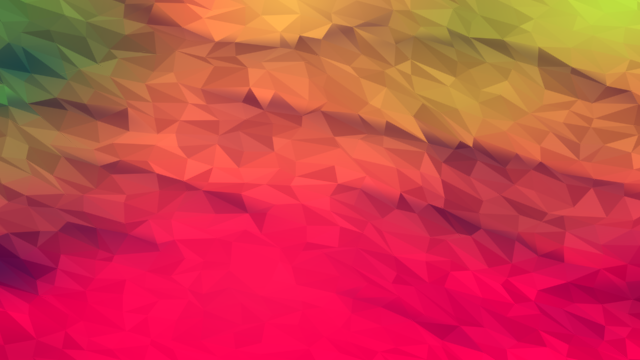
Write a WebGL 1 fragment shader that draws this background.

```glsl
precision highp float;
// A low-poly mountain landscape in crimson, coral, ochre and lime.
// A jittered triangle mesh follows the slopes; each facet takes its tone from
// a soft colour field, shadowed folds below crest curves, and hashed relief.
uniform vec2 u_resolution;

vec2 hash2(vec2 p) {
  vec3 q = fract(p.xyx * vec3(0.1031, 0.103, 0.0973));
  q += dot(q, q.yzx + 33.33);
  return fract((q.xx + q.yz) * q.zy);
}

float noise(vec2 p) {
  vec2 i = floor(p), f = fract(p);
  f = f * f * (3.0 - 2.0 * f);
  vec2 e = vec2(0.0, 1.0);
  return mix(mix(hash2(i).x, hash2(i + e.yx).x, f.x),
             mix(hash2(i + e).x, hash2(i + 1.0).x, f.x), f.y);
}

// Vertical offset that makes the mesh rows follow the slopes
float slope(float x) {
  return 0.27 * x + 0.05 * sin(x * 4.5 + 0.6);
}

vec2 toGrid(vec2 p) {
  return vec2(p.x * 12.0, (p.y + slope(p.x)) * 23.0);
}

vec2 vertex(vec2 id) {
  vec2 g = (id + (hash2(id) - 0.5) * 0.72) / vec2(12.0, 23.0);
  return vec2(g.x, g.y - slope(g.x));
}

float glow(vec2 p, vec2 centre, vec2 size) {
  vec2 d = (p - centre) / size;
  return exp(-dot(d, d));
}

// Shadow below a bowed crest from a to b: sharp on top, fading downwards
float fold(vec2 p, vec2 a, vec2 b, float bow, float depth) {
  float t = (p.x - a.x) / (b.x - a.x);
  float d = mix(a.y, b.y, t) + bow * 4.0 * t * (1.0 - t) - p.y;
  float ends = smoothstep(-0.03, 0.15, t) * smoothstep(1.05, 0.8, t);
  return ends * smoothstep(-0.012, 0.012, d) * exp(-max(d, 0.0) / depth);
}

vec3 colourField(vec2 p) {
  vec3 c = mix(vec3(1.0, 0.0, 0.325), vec3(1.0, 0.41, 0.31), smoothstep(0.17, 0.64, p.y));
  c = mix(c, vec3(0.84, 0.47, 0.28), smoothstep(0.65, 0.9, p.y));
  // left hillside
  c = mix(c, vec3(0.58, 0.43, 0.26), glow(p, vec2(0.04, 0.58), vec2(0.24, 0.19)));
  c = mix(c, vec3(0.46, 0.42, 0.24), glow(p, vec2(0.24, 0.89), vec2(0.2, 0.19)));
  c = mix(c, vec3(0.36, 0.58, 0.25), glow(p, vec2(0.0, 0.97), vec2(0.24, 0.22)));
  c = mix(c, vec3(0.15, 0.36, 0.28), glow(p, vec2(0.05, 0.82), vec2(0.13, 0.06)));
  c = mix(c, vec3(0.3, 0.55, 0.27), glow(p, vec2(0.0, 0.73), vec2(0.12, 0.05)));
  c = mix(c, vec3(0.66, 0.22, 0.28), glow(p, vec2(0.08, 0.4), vec2(0.26, 0.09)));
  c = mix(c, vec3(0.32, 0.05, 0.28), glow(p, vec2(-0.02, 0.25), vec2(0.19, 0.07)));
  c = mix(c, vec3(0.78, 0.0, 0.28), glow(p, vec2(0.05, 0.02), vec2(0.2, 0.08)));
  // right dome and valley
  c = mix(c, vec3(0.58, 0.54, 0.23), glow(p, vec2(1.3, 0.93), vec2(0.24, 0.19)));
  c = mix(c, vec3(0.76, 0.57, 0.25), glow(p, vec2(1.29, 0.73), vec2(0.33, 0.13)));
  c = mix(c, vec3(0.75, 0.9, 0.25), glow(p, vec2(1.73, 1.03), vec2(0.32, 0.23)));
  c = mix(c, vec3(0.8, 0.44, 0.26), glow(p, vec2(1.74, 0.65), vec2(0.27, 0.13)));
  c = mix(c, vec3(0.79, 0.25, 0.28), glow(p, vec2(1.45, 0.41), vec2(0.36, 0.11)));
  c = mix(c, vec3(0.68, 0.02, 0.27), glow(p, vec2(1.79, 0.17), vec2(0.14, 0.09)));
  // light at the top and the saturated centre
  c = mix(c, vec3(1.0, 0.4, 0.3), glow(p, vec2(0.57, 1.0), vec2(0.14, 0.12)));
  c = mix(c, vec3(1.0, 0.74, 0.32), glow(p, vec2(0.83, 1.02), vec2(0.24, 0.14)));
  return mix(c, vec3(1.0, 0.08, 0.33), glow(p, vec2(0.7, 0.25), vec2(0.38, 0.19)));
}

float shadowField(vec2 p) {
  float s = 0.65 * fold(p, vec2(1.0, 0.87), vec2(1.9, 0.62), 0.12, 0.035);
  s += 0.75 * fold(p, vec2(0.5, 0.77), vec2(1.95, 0.42), 0.02, 0.05);
  s += 0.7 * fold(p, vec2(0.3, 1.03), vec2(1.12, 0.98), -0.12, 0.04);
  s += 0.7 * fold(p, vec2(-0.15, 0.69), vec2(0.42, 0.65), 0.05, 0.035);
  s += 0.55 * fold(p, vec2(0.13, 0.58), vec2(0.78, 0.4), 0.02, 0.04);
  s += 0.6 * fold(p, vec2(-0.2, 0.26), vec2(0.52, 0.31), 0.08, 0.05);
  s += 0.6 * fold(p, vec2(0.91, 0.5), vec2(1.7, 0.22), 0.03, 0.07);
  s += 0.25 * fold(p, vec2(0.93, 0.21), vec2(1.35, 0.04), 0.01, 0.05);
  return s + 0.3 * fold(p, vec2(1.5, 0.2), vec2(1.95, 0.22), 0.0, 0.05);
}

vec3 facetColour(vec2 p, vec2 centre, vec2 seed) {
  vec3 c = colourField(mix(p, centre, 0.5));
  float calm = max(glow(p, vec2(0.72, 0.12), vec2(0.62, 0.28)),
                   glow(p, vec2(1.66, 0.93), vec2(0.22, 0.15)));
  calm = max(calm, 0.75 * glow(p, vec2(1.4, 0.67), vec2(0.2, 0.08)));
  calm = max(calm, 0.8 * glow(p, vec2(0.8, 1.0), vec2(0.22, 0.09)));
  float relief = 1.0 - 0.88 * calm;
  float streak = noise(toGrid(centre) * vec2(0.26, 0.52) + 7.0);
  float shade = shadowField(mix(p, centre, 0.6)) + 0.36 * relief * smoothstep(0.52, 0.95, streak);
  c *= mix(vec3(1.0), vec3(0.44, 0.32, 0.86), min(shade, 1.0));
  float tilt = hash2(seed + 17.0).x - 0.5;
  return c * (1.0 + 0.19 * relief * tilt) + vec3(0.02, 0.06, 0.01) * relief * tilt;
}

float edge(vec2 p, vec2 a, vec2 b) {
  vec2 e = normalize(b - a), d = p - a;
  return e.x * d.y - e.y * d.x;
}

// Adds one facet, weighted by its smoothed coverage
void addFacet(inout vec4 sum, vec2 p, vec2 a, vec2 b, vec2 c, vec2 seed) {
  float d = min(edge(p, a, b), min(edge(p, b, c), edge(p, c, a)));
  float cover = clamp(0.5 + d * u_resolution.y / 1.4, 0.0, 1.0);
  if (cover > 0.0) sum += cover * vec4(facetColour(p, (a + b + c) / 3.0, seed), 1.0);
}

void main() {
  vec2 p = gl_FragCoord.xy / u_resolution.y;
  vec2 cell = floor(toGrid(p));
  vec4 sum = vec4(colourField(p), 1.0) * 0.001;
  for (int j = -1; j <= 1; j++) {
    for (int i = -1; i <= 1; i++) {
      vec2 id = cell + vec2(float(i), float(j));
      vec2 a = vertex(id), b = vertex(id + vec2(1.0, 0.0));
      vec2 c = vertex(id + vec2(0.0, 1.0)), d = vertex(id + 1.0);
      bool rising = hash2(id + 5.0).y > 0.5;
      addFacet(sum, p, a, b, rising ? d : c, id);
      addFacet(sum, p, rising ? a : b, d, c, id + 0.5);
    }
  }
  gl_FragColor = vec4(sum.rgb / sum.a, 1.0);
}
```
